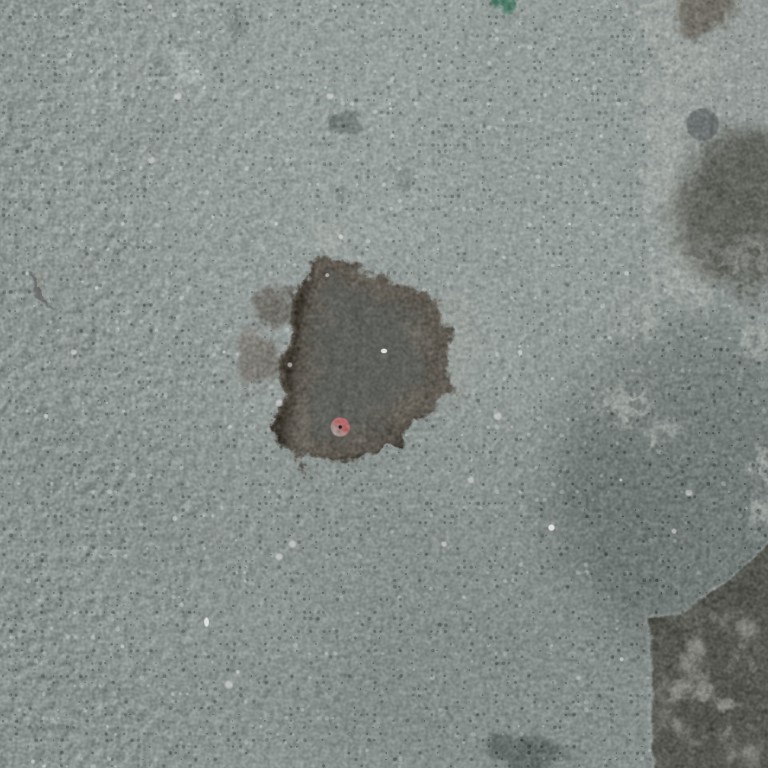
This texture is drawn by a Shadertoy shader. Its source:

```glsl
// Weathered asphalt from above: a shallow pothole, damp stains with pale
// crusts and some litter. Gradient noise warps masks that place each part.

vec2 hash2(vec2 c) {
    vec2 k = vec2(dot(c, vec2(127.1, 311.7)), dot(c, vec2(269.5, 183.3)));
    return fract(sin(k) * 43758.5);
}

float corner(vec2 cell, vec2 f, vec2 o) {
    return dot(hash2(cell + o) * 2.4 - 1.2, f - o);
}

float gradientNoise(vec2 p) {
    vec2 i = floor(p), f = fract(p), u = f * f * (3. - 2. * f);
    float low = mix(corner(i, f, vec2(0)), corner(i, f, vec2(1, 0)), u.x);
    float high = mix(corner(i, f, vec2(0, 1)), corner(i, f, vec2(1)), u.x);
    return mix(low, high, u.y);
}

float fbm(vec2 p, int octaves) {
    float sum = 0., gain = 1.;
    for (int i = 0; i < octaves; i++, gain *= .55) {
        sum += gain * gradientNoise(p);
        p = mat2(1.6, 1.2, -1.2, 1.6) * p + 17.3;
    }
    return sum;
}

// Elliptical masks: firm and wide
float spot(vec2 p, float x, float y, float rx, float ry) {
    return 1. - smoothstep(.68, 1.32, length((p - vec2(x, y)) / vec2(rx, ry)));
}
float glow(vec2 p, float x, float y, float r) {
    return 1. - smoothstep(.3, 1.7, length(p - vec2(x, y)) / r);
}

// Mask of the inside of a distance
float inside(float d, float soft) { return 1. - smoothstep(-soft, soft, d); }

// Distance to a line, positive on the left of a -> b
float side(vec2 p, vec2 a, vec2 b) {
    vec2 d = normalize(b - a);
    return dot(p - a, vec2(-d.y, d.x));
}

// Small chips, at most one per cell
float chips(vec2 p, float scale, float density) {
    vec2 h = hash2(floor(p * scale) + 91.);
    float d = length(fract(p * scale) - .3 - .4 * h.yx), r = .12 + .2 * h.y;
    return step(h.x, density) * (1. - smoothstep(r * .5, r * 1.4, d));
}

void paint(inout vec3 color, vec3 ink, float mask) { color = mix(color, ink, mask); }

void mainImage(out vec4 fragColor, in vec2 fragCoord) {
    vec2 p = fragCoord / iResolution.xy;
    float ragged = fbm(p * 24., 5), cloud = fbm(p * 7., 4), px = 1. / iResolution.y;
    vec2 q = p + .022 * vec2(ragged, fbm(p * 24. + 50., 4));
    float grain = .1 * gradientNoise(p * 210.) + .07 * gradientNoise(p * 105.);

    // Asphalt: broad light, damp area, relief stronger on the left
    float tone = .565 + .02 * cloud + .045 * glow(p, .52, .86, .4) + grain;
    tone -= .085 * spot(q, .89, .37, .17, .2) + .025 * glow(p, .72, .12, .3);
    float rough = mix(.12, .035, smoothstep(.05, .5, p.x + .08 * cloud));
    tone += rough * (fbm(p * 60., 3) - fbm(p * 60. + vec2(-.18, .18), 3));
    tone += .1 * chips(p + .37, 95., .08) - .13 * chips(p, 120., .22);

    // Old spots
    tone -= .06 * (spot(q, .316, .973, .018, .018) + spot(q, .21, .915, .016, .016)
        + spot(q, .532, .776, .013, .013) + spot(q, .453, .74, .009, .012));
    tone -= .13 * (spot(q, .449, .838, .016, .016) + spot(q, .685, .018, .055, .022));
    vec3 color = tone + vec3(-.02, .01, 0) + .06 * spot(q, .241, .912, .022, .022);

    // Upper right stain with crusted border
    vec3 pale = vec3(.64, .66, .64) + grain, damp = vec3(.36, .365, .34) + grain + .06 * ragged;
    vec2 b = abs(p - vec2(.99, .85)) - vec2(.14, .23);
    float stain = max(b.x, b.y) + .055 * cloud + .025 * ragged;
    float veins = 1. - smoothstep(0., .35, abs(fbm(p * 32. + 9., 4)));
    paint(color, pale, inside(stain, .006) * (.25 + .65 * veins * inside(-stain - .065, .04)));
    float wet = spot(q + .02 * cloud, .975, .725, .095, .1);
    paint(color, damp, wet * (.9 - .4 * veins * smoothstep(0., .4, cloud)));
    paint(color, damp + vec3(.05, .03, .02), .8 * spot(q, .92, .985, .04, .03));
    paint(color, vec3(.4, .42, .42) + grain, .85 * inside(length(p - vec2(.915, .838)) - .021, .002));

    // Loose pale flakes
    float flakes = spot(q, .827, .583, .025, .032) + spot(q, .815, .475, .04, .032)
        + spot(q, .86, .433, .022, .02) + spot(q, .985, .55, .025, .025) + spot(q, .992, .365, .014, .055);
    paint(color, pale, .75 * min(flakes, 1.) * veins);

    // Lower right stain with thin light border
    float rise = .19 + .1 * pow(max(p.x - .853, 0.) / .147, 1.4);
    float slab = max(.849 - p.x, p.y - rise) + .008 * ragged;
    paint(color, pale, .35 * inside(abs(slab - .003) - .002, .004));
    float mottle = smoothstep(.1, .7, ragged + .5 * cloud) * glow(p, .95, .1, .09);
    paint(color, damp - .03 + .22 * mottle, .95 * inside(slab, .003));

    // Pothole: loose soil around, smooth floor, crumbly rim, shaded left wall
    vec3 soil = vec3(.4, .385, .355) + grain + .09 * ragged;
    paint(color, pale, .65 * spot(q, .435, .69, .02, .017));
    paint(color, pale - .04, .6 * spot(q, .592, .548, .026, .065));
    paint(color, soil, .75 * spot(q, .357, .602, .03, .026));
    paint(color, soil + .05, .75 * spot(q, .335, .535, .026, .034));
    vec2 hull[7] = vec2[7](vec2(.423, .672), vec2(.573, .609), vec2(.59, .487),
        vec2(.49, .407), vec2(.39, .393), vec2(.355, .44), vec2(.384, .625));
    float hole = -1., wall = side(p, hull[5], hull[6]) + .012 + .015 * ragged;
    for (int i = 0; i < 7; i++) hole = max(hole, side(p, hull[i], hull[(i + 1) % 7]));
    hole += .022 * ragged;
    vec3 pit = vec3(.365, .372, .352) + .7 * grain + .03 * gradientNoise(p * vec2(70, 14));
    paint(pit, soil - .02, smoothstep(-.055, -.02, hole + .01 * cloud));
    pit -= .13 * inside(abs(wall) - .008, .01) + .08 * inside(abs(hole + .004) - .003, .005) * step(p.y, .46);
    paint(color, pit, inside(hole, .004));

    // Litter: disc, white chips, green scrap, stick
    vec2 disc = p - vec2(.443, .444), stick = mat2(.7, .7, -.7, .7) * (q - vec2(.056, .626));
    vec3 pink = mix(vec3(.62, .56, .54), vec3(.7, .42, .42), smoothstep(-.01, .003, disc.x + disc.y));
    paint(color, pink + grain, inside(length(disc) - .0125, px));
    paint(color, vec3(.12), inside(length(disc) - .0022, px));
    float white = spot(p, .5, .543, .004, .003) + spot(p, .718, .313, .004, .004) + spot(p, .269, .19, .003, .006);
    paint(color, vec3(.88), min(white + .6 * chips(p + .13, 60., .012), 1.));
    paint(color, vec3(.27, .46, .38) + grain, .9 * spot(q, .651, .996, .018, .016));
    paint(color, vec3(.34), .6 * spot(stick, 0., -.005, .03, .006));
    paint(color, pale - .04, .8 * spot(stick, 0., 0., .028, .004));
    fragColor = vec4(clamp(color, 0., 1.), 1.);
}
```
